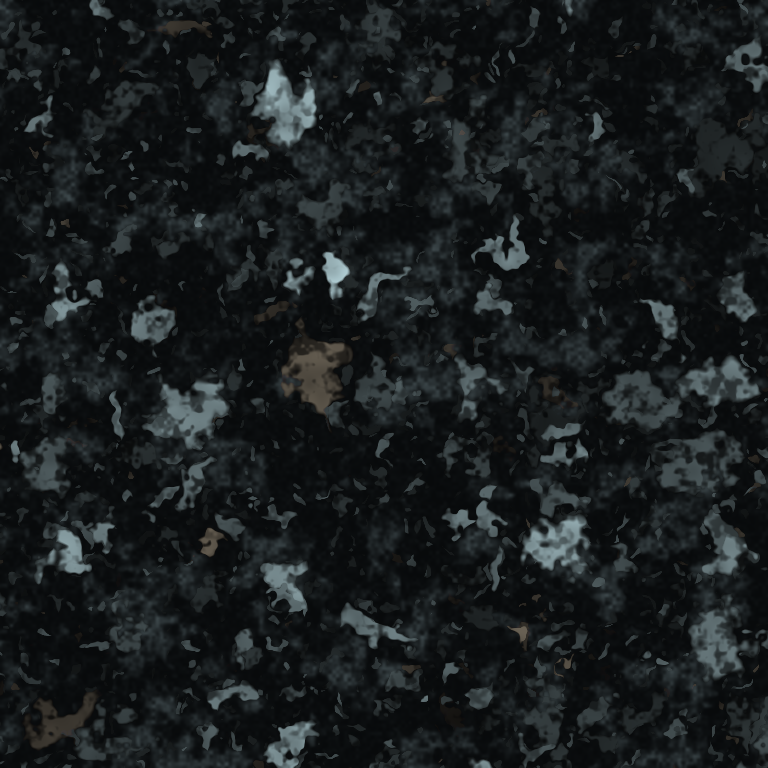
This texture is drawn by a Shadertoy shader. Its source:

```glsl
// Polished black granite with ragged blue-grey mineral flakes and fine speckle.

const vec3 COOL_TINT = vec3(0.85, 0.99, 1.02);
const vec3 WARM_TINT = vec3(0.82, 0.76, 0.66);
const vec3 GROUND = vec3(0.030, 0.038, 0.043);
const float WARM_SHARE = 0.10;
const float HAZE_GAIN = 0.15;
const float FLICKER_GAIN = 0.035;
const float PIT_FLOOR = 0.22;      // brightness left inside a dark pit
const float LEAN = 0.9;            // usual direction of long flakes, radians
const float LEAN_SPREAD = 2.4;

vec4 hash4(vec2 cell) {
    vec4 h = fract(cell.xyxy * vec4(0.1031, 0.1030, 0.0973, 0.1099));
    h += dot(h, h.wzxy + 33.33);
    return fract((h.xxyz + h.yzzw) * h.zywx);
}

// Four independent channels of smooth noise
vec4 noise4(vec2 p) {
    vec2 cell = floor(p), f = fract(p);
    f = f * f * (3.0 - 2.0 * f);
    vec4 low = mix(hash4(cell), hash4(cell + vec2(1, 0)), f.x);
    vec4 high = mix(hash4(cell + vec2(0, 1)), hash4(cell + vec2(1, 1)), f.x);
    return mix(low, high, f.y);
}

// Cellular scatter of leaning flakes; range holds dimmest and brightest value
vec3 flakes(vec2 p, float count, float share, vec2 range, float skew, float pits, float seed) {
    vec3 result = vec3(0.0);
    p *= count;
    vec2 home = floor(p);
    for (int y = -1; y <= 1; y++) {
        for (int x = -1; x <= 1; x++) {
            vec2 cell = home + vec2(x, y);
            vec4 place = hash4(cell + seed);
            vec4 look = hash4(cell + seed + 57.0);
            if (look.x > share) continue;

            // Rounded diamond, stretched along its own axis
            float angle = LEAN + (place.z - 0.5) * LEAN_SPREAD;
            float c = cos(angle), s = sin(angle);
            vec2 q = mat2(c, -s, s, c) * (p - cell - 0.2 - 0.6 * place.xy);
            float stretch = mix(1.0, 1.7, look.y * look.y);
            q *= vec2(1.0 / stretch, stretch);
            float size = mix(0.17, 0.40, look.z);
            float reach = mix(length(q), abs(q.x) + abs(q.y), 0.4) / size;
            float body = 1.0 - smoothstep(0.72, 1.22, reach);

            float value = mix(range.x, range.y, pow(place.w, skew));
            float wear = mix(pits, 1.0, 0.7 * place.w * place.w);
            vec3 tint = look.w < WARM_SHARE ? WARM_TINT : COOL_TINT;
            result = max(result, tint * value * body * wear);
        }
    }
    return result;
}

void mainImage(out vec4 fragColor, in vec2 fragCoord) {
    vec2 p = fragCoord / iResolution.y;

    // Shared noise, coarse to fine
    vec4 coarse = noise4(p * 24.0 + 11.0);
    vec4 middle = noise4(p * 62.0 + 37.0);
    vec4 fine = noise4(p * 135.0 + 71.0);
    vec4 dust = noise4(p * 200.0 + 5.0);

    // Ragged outlines
    vec2 warp = 0.045 * (coarse.xy - 0.5) + 0.026 * (middle.xy - 0.5)
              + 0.013 * (fine.xy - 0.5);
    vec2 q = p + warp;

    // Dark pits and soft shading inside the flakes
    float pitNoise = 0.45 * middle.z + 0.35 * fine.z + 0.20 * dust.z;
    float pits = mix(PIT_FLOOR, 1.0, smoothstep(0.30, 0.56, pitNoise));
    float shading = 0.78 + 0.28 * coarse.z + 0.18 * middle.w;

    // Dim mottled ground
    float mottle = 0.45 * coarse.w + 0.33 * middle.w + 0.22 * fine.w;
    float haze = smoothstep(0.46, 0.85, mottle) * HAZE_GAIN * (0.5 + dust.x);
    vec3 ground = GROUND + COOL_TINT * (haze + FLICKER_GAIN * dust.y * fine.z);

    // Large flakes, medium chips, small grains
    vec3 stone = flakes(q, 9.0, 0.68, vec2(0.14, 0.76), 1.5, pits, 3.0);
    stone = max(stone, flakes(q, 21.0, 0.58, vec2(0.10, 0.46), 2.0, pits, 131.0));
    stone = max(stone, flakes(p + 0.6 * warp, 50.0, 0.55, vec2(0.07, 0.30), 2.0, pits, 277.0));

    fragColor = vec4(max(ground, stone * shading), 1.0);
}
```
